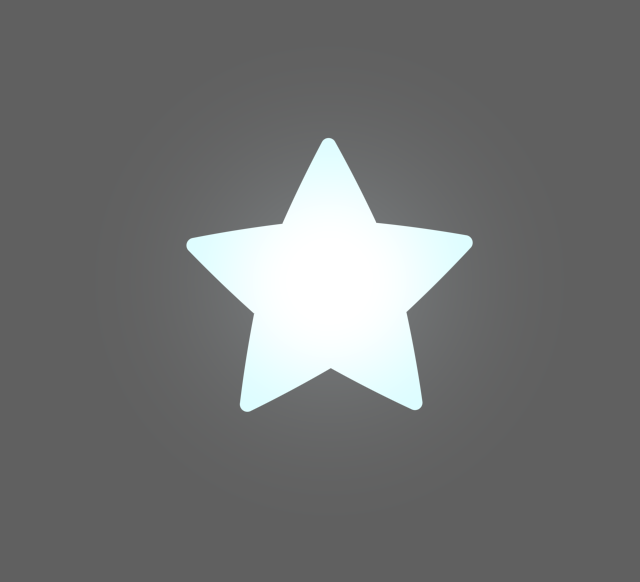
Reproduce this background procedurally as a Shadertoy shader.

```glsl
const float PI = 3.14159265;
const vec3 BACKDROP = vec3(0.376);
const vec3 GLOW_TINT = vec3(0.136, 0.154, 0.162);
const vec3 STAR_CORE = vec3(1.0);
const vec3 STAR_TIP = vec3(0.87, 0.993, 1.0);

// Signed distance to a five-pointed star with round tips, sharp notches and bowed edges
float starDistance(vec2 p, float tipRadius, float notchRadius, float rounding, float bow, float tilt) {
    float sector = 2.0 * PI / 5.0;
    float angle = atan(p.x, p.y) + tilt;
    angle = abs(mod(angle + 0.5 * sector, sector) - 0.5 * sector);
    vec2 folded = length(p) * vec2(sin(angle), cos(angle));

    vec2 tip = vec2(0.0, tipRadius);
    vec2 notch = notchRadius * vec2(sin(0.5 * sector), cos(0.5 * sector));
    vec2 edge = notch - tip;
    vec2 fromTip = folded - tip;
    float along = clamp(dot(fromTip, edge) / dot(edge, edge), 0.0, 1.0);
    float side = sign(edge.x * fromTip.y - edge.y * fromTip.x);
    float bulge = bow * 4.0 * along * (1.0 - along);
    return side * length(fromTip - edge * along) - rounding - bulge;
}

// Soft halo that reaches zero at the given radius
float halo(vec2 p, float radius) {
    float falloff = max(1.0 - length(p) / radius, 0.0);
    return falloff * falloff;
}

// Colour inside the star, from its bright core out to the tips
vec3 starColor(vec2 p, float coreRadius, float tipRadius) {
    return mix(STAR_CORE, STAR_TIP, smoothstep(coreRadius, tipRadius, length(p)));
}

void mainImage(out vec4 fragColor, in vec2 fragCoord) {
    vec2 uv = (fragCoord - 0.5 * iResolution.xy) / iResolution.y;
    float pixel = 1.0 / iResolution.y;
    vec2 starPos = uv - vec2(0.0172, 0.005);
    vec2 glowPos = uv - vec2(0.0165, 0.017);

    // Backdrop and halo
    vec3 color = BACKDROP + GLOW_TINT * halo(glowPos, 0.46);

    // Star
    float dist = starDistance(starPos, 0.245, 0.1228, 0.0129, 0.0015, 0.01);
    float coverage = 1.0 - smoothstep(-0.75 * pixel, 0.75 * pixel, dist);
    color = mix(color, starColor(glowPos, 0.06, 0.265), coverage);

    fragColor = vec4(color, 1.0);
}
```
